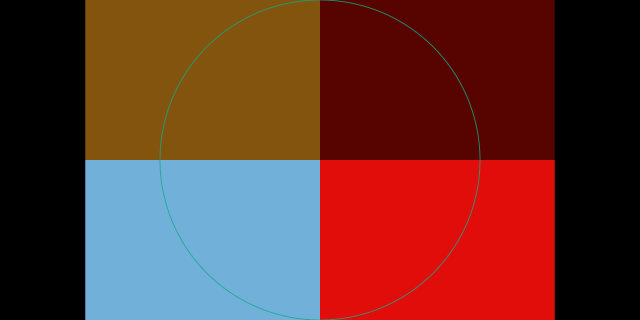
Give the GLSL for this background, as a Shadertoy shader.

```glsl
const vec3 BROWN = vec3(0.51, 0.33, 0.05);
const vec3 MAROON = vec3(0.34, 0.01, 0.00);
const vec3 SKY = vec3(0.44, 0.69, 0.85);
const vec3 RED = vec3(0.88, 0.05, 0.04);
const vec3 TEAL = vec3(0.08, 0.66, 0.53);

const float PANEL_HALF_WIDTH = 0.7335;
const float RING_RADIUS = 0.5;
const float RING_HALF_WIDTH = 0.0014;
const float RING_OPACITY = 0.85;

// Coverage of the region where the signed distance is negative
float coverage(float signedDistance, float pixel) {
    return clamp(0.5 - signedDistance / pixel, 0.0, 1.0);
}

float ringDistance(vec2 p, float radius, float halfWidth) {
    return abs(length(p) - radius) - halfWidth;
}

// Four flat colours meeting at the centre
vec3 quadrants(vec2 p, float pixel) {
    float left = coverage(p.x, pixel);
    float bottom = coverage(p.y, pixel);
    vec3 upper = mix(MAROON, BROWN, left);
    vec3 lower = mix(RED, SKY, left);
    return mix(upper, lower, bottom);
}

void mainImage(out vec4 fragColor, in vec2 fragCoord) {
    // Centred coordinates, in units of the canvas height
    float pixel = 1.0 / iResolution.y;
    vec2 p = (fragCoord - 0.5 * iResolution.xy) * pixel;

    // Coloured panel between black side bars
    float panel = coverage(abs(p.x) - PANEL_HALF_WIDTH, pixel);
    vec3 color = quadrants(p, pixel) * panel;

    // Thin circle touching the top and bottom edges
    float ring = coverage(ringDistance(p, RING_RADIUS, RING_HALF_WIDTH), pixel);
    color = mix(color, TEAL, RING_OPACITY * ring);

    fragColor = vec4(color, 1.0);
}
```
